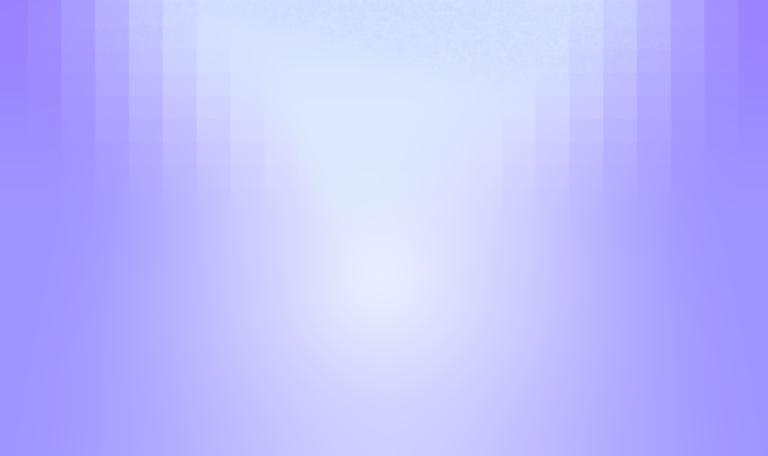
Write a Shadertoy shader that draws this background.

```glsl
// Pale light beam over a violet backdrop, with stepped mosaic sides and a frosted top.

vec2 hash2(vec2 p) {
    return fract(sin(vec2(dot(p, vec2(127.1, 311.7)), dot(p, vec2(269.5, 183.3)))) * 43758.5);
}

// Distance to the nearest scattered point
float cellular(vec2 p) {
    vec2 cell = floor(p), f = fract(p);
    float nearest = 2.0;
    for (int j = -1; j <= 1; j++)
        for (int i = -1; i <= 1; i++) {
            vec2 o = vec2(i, j);
            nearest = min(nearest, length(o + hash2(cell + o) - f));
        }
    return nearest;
}

// Staircase with softened risers, sampled at the cell centres
vec2 stairs(vec2 p) {
    return floor(p) + 0.5 + smoothstep(0.94, 1.0, fract(p)) - 0.03;
}

// Central brightness; p.y runs down from the top
float funnel(vec2 p) {
    float reach = 0.25 + 0.115 * (1.0 - smoothstep(0.0, 0.5, p.y));
    float blur = 0.135 + 0.14 * p.y;
    float d = abs(p.x - 0.506);
    float light = 1.0 - smoothstep(reach - blur, reach + blur, d);
    return light * (1.0 - 0.2 * smoothstep(0.65, 1.0, p.y));
}

void mainImage(out vec4 fragColor, in vec2 fragCoord) {
    vec2 p = fragCoord / iResolution.xy;
    p.y = 1.0 - p.y;

    // Mosaic steps fade into a smooth gradient below the middle
    vec2 tile = vec2(0.0441, 0.0511);
    vec2 origin = vec2(0.5 - 0.5 * tile.x, 0.0075);
    vec2 stepped = origin + tile * stairs((p - origin) / tile);
    stepped.y = mix(p.y, stepped.y, 0.65);
    float mosaic = 0.88 * (1.0 - smoothstep(0.25, 0.54, p.y));
    float light = mix(funnel(p), funnel(stepped), mosaic);

    // Violet sides and pale centre
    vec3 violet = mix(vec3(0.60, 0.51, 1.0), vec3(0.627, 0.58, 1.0), smoothstep(0.0, 0.5, p.y));
    vec3 pale = mix(vec3(0.835, 0.88, 1.0), vec3(0.865, 0.87, 1.0), smoothstep(0.05, 0.45, p.y));
    vec3 col = mix(violet, pale, light);

    // Icy wedge: crisp on the left, diffuse on the right
    float left = 0.30 + 0.25 * p.y, right = 0.71 - 0.28 * p.y;
    float wedge = smoothstep(left - 0.03, left + 0.04, p.x)
                * (1.0 - smoothstep(right - 0.12, right + 0.06, p.x))
                * smoothstep(0.0, 0.25, p.y) * (1.0 - smoothstep(0.44, 0.56, p.y));
    col = mix(col, vec3(0.86, 0.92, 0.99), 0.8 * wedge);

    // Soft white glow under the wedge
    vec2 g = (p - vec2(0.495, 0.60)) / vec2(0.075, 0.14);
    col = mix(col, vec3(0.925, 0.935, 1.0), 0.85 * exp(-dot(g, g)));

    // Frosted texture above a slanted edge
    vec2 q = vec2(p.x * iResolution.x / iResolution.y, p.y);
    float slant = 0.04 + 0.5 * max(p.x - 0.3, 0.0) + 0.7 * max(0.3 - p.x, 0.0);
    float frost = (1.0 - smoothstep(slant - 0.05, slant + 0.03, p.y))
                * (1.0 - smoothstep(0.12, 0.25, p.y)) * light;
    float grain = 0.6 * cellular(q * 100.0) + 0.4 * cellular(q * 37.0) - 0.45;
    col += frost * (vec3(-0.012, -0.012, 0.0) + 0.05 * grain * vec3(1.0, 0.8, 0.2));

    fragColor = vec4(clamp(col, 0.0, 1.0), 1.0);
}
```
